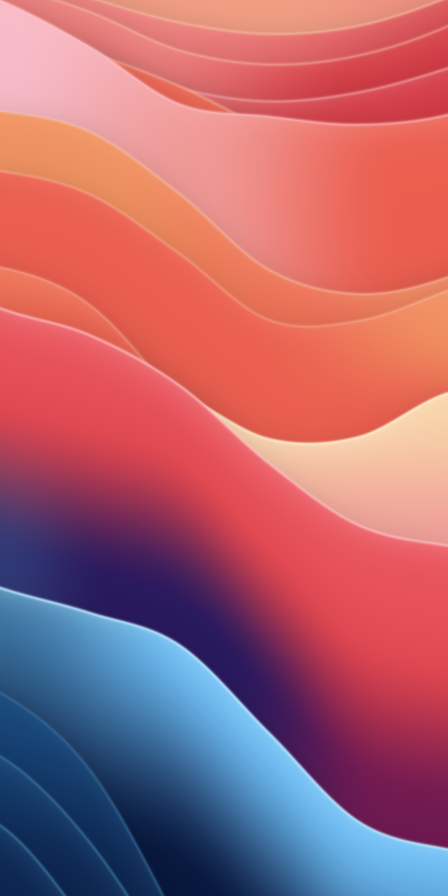
Write a WebGL 1 fragment shader that draws this background.

```glsl
precision highp float;
uniform vec2 u_resolution;

// Finish of every edge, in canvas heights
const float RIM_WIDTH = 0.0016;
const float GLOW_WIDTH = 0.016;
const float SHADOW_WIDTH = 0.014;
const float SHADOW = 0.07;

// Wave profiles: depth below the top at x = -0.2 to 0.4, then 0.6 to 1.2... in steps of 0.2
const vec4 VEIL_A_L = vec4(-.078, -.039, -.003, .025), VEIL_A_R = vec4(.038, .029, -.003, -.052);
const vec4 VEIL_B_L = vec4(-.052, -.020, .013, .056), VEIL_B_R = vec4(.072, .062, .029, -.026);
const vec4 VEIL_C_L = vec4(0., .026, .059, .098), VEIL_C_R = vec4(.113, .103, .076, .039);
const vec4 FOLD_L = vec4(-.005, .026, .058, .096), FOLD_R = vec4(.146, .195, .25, .30);
const vec4 PINK_L = vec4(-.033, 0., .052, .116), PINK_R = vec4(.130, .139, .128, .091);
const vec4 AMBER_L = vec4(.120, .124, .147, .216), AMBER_R = vec4(.301, .328, .309, .260);
const vec4 CORAL_L = vec4(.186, .191, .217, .283), CORAL_R = vec4(.357, .358, .324, .286);
const vec4 HUMP_L = vec4(.297, .298, .340, .449), HUMP_R = vec4(.573, .70, .80, .90);
const vec4 CREAM_L = vec4(.391, .404, .417, .440), CREAM_R = vec4(.490, .488, .439, .430);
const vec4 ROSE_L = vec4(.299, .344, .374, .430), ROSE_R = vec4(.517, .586, .609, .618);
const vec4 BLUE_L = vec4(.618, .656, .684, .720), BLUE_R = vec4(.818, .917, .948, .957);
const vec4 NAVY_A_L = vec4(.742, .773, .859, 1.035), NAVY_A_R = vec4(1.25, 1.5, 1.7, 1.9);
const vec4 NAVY_B_L = vec4(.820, .844, .940, 1.094), NAVY_B_R = vec4(1.276, 1.5, 1.7, 1.9);
const vec4 NAVY_C_L = vec4(.898, .921, 1.038, 1.198), NAVY_C_R = vec4(1.4, 1.6, 1.8, 2.);

// Palette
const vec3 PEACH = vec3(.95, .62, .52);
const vec3 BLUSH = vec3(.97, .73, .78);
const vec3 SALMON = vec3(.94, .60, .59);
const vec3 PINK_RED = vec3(.93, .49, .49);
const vec3 CRIMSON = vec3(.83, .23, .27);
const vec3 CORAL = vec3(.92, .37, .31);
const vec3 AMBER = vec3(.94, .57, .38);
const vec3 CREAM = vec3(.97, .82, .66);
const vec3 ROSE = vec3(.91, .32, .35);
const vec3 PLUM = vec3(.44, .10, .32);
const vec3 INDIGO = vec3(.16, .10, .37);
const vec3 SKY = vec3(.42, .73, .95);
const vec3 STEEL = vec3(.24, .46, .64);
const vec3 NAVY = vec3(.09, .27, .47);
const vec3 MIDNIGHT = vec3(.03, .09, .24);
const vec3 WARM_RIM = vec3(1., .80, .68);
const vec3 PINK_RIM = vec3(1., .76, .77);
const vec3 COOL_RIM = vec3(.72, .91, 1.);

// Cubic interpolation weights for four knots at distances t
vec4 weights(vec4 t) {
  t = abs(t);
  vec4 inner = (1.5 * t - 2.5) * t * t + 1.;
  vec4 outer = ((2.5 - .5 * t) * t - 4.) * t + 2.;
  return mix(mix(inner, outer, step(1., t)), vec4(0.), step(2., t));
}

float profile(float x, vec4 left, vec4 right) {
  vec4 t = x * 5. + 1. - vec4(0., 1., 2., 3.);
  return dot(left, weights(t)) + dot(right, weights(t - 4.));
}

// Approximate distance to a wave, positive inside it
float wave(vec2 p, vec4 left, vec4 right) {
  const float STEP = .004;
  float y = profile(p.x, left, right);
  float slope = (profile(p.x + STEP, left, right) - y) / STEP;
  slope *= u_resolution.y / u_resolution.x;
  return (p.y - y) / sqrt(1. + slope * slope);
}

// Lays one wave over the colour: shadow outside, glow inside, bright rim
vec3 layer(vec3 base, float d, vec3 fill, vec3 rim, float shine) {
  float soft = .75 / u_resolution.y;
  base *= 1. - SHADOW * exp(min(d, 0.) / SHADOW_WIDTH);
  fill = mix(fill, rim, .4 * shine * exp(-max(d, 0.) / GLOW_WIDTH));
  vec3 col = mix(base, fill, smoothstep(-soft, soft, d));
  float line = d / (RIM_WIDTH + .3 * soft);
  return mix(col, rim, shine * exp(-line * line));
}

void main() {
  vec2 p = gl_FragCoord.xy / u_resolution;
  p.y = 1. - p.y;
  float x = p.x, y = p.y;

  // Thin veils along the top
  vec3 col = mix(PEACH, PINK_RED, .35 * smoothstep(.6, 1., x));
  float redden = smoothstep(.3, 1., x);
  col = layer(col, wave(p, VEIL_A_L, VEIL_A_R), mix(PINK_RED, CRIMSON, .7 * redden), WARM_RIM, .45);
  col = layer(col, wave(p, VEIL_B_L, VEIL_B_R), mix(PINK_RED, CRIMSON, smoothstep(.3, .8, x)), WARM_RIM, .4);
  col = layer(col, wave(p, VEIL_C_L, VEIL_C_R), mix(PINK_RED, CRIMSON, smoothstep(.2, .8, x)), PINK_RIM, .45);
  col = layer(col, wave(p, FOLD_L, FOLD_R), CORAL, WARM_RIM, .4);

  // Warm waves
  vec3 fill = mix(BLUSH, SALMON, smoothstep(0., .5, x + .6 * (y - .1)));
  fill = mix(fill, CORAL, smoothstep(.42, .9, x));
  col = layer(col, wave(p, PINK_L, PINK_R), fill, PINK_RIM, .55);
  fill = mix(AMBER, CORAL, .65 * smoothstep(.2, .65, x) * (1. - .6 * smoothstep(.7, 1., x)));
  col = layer(col, wave(p, AMBER_L, AMBER_R), fill, WARM_RIM, .4);
  fill = mix(CORAL, AMBER, smoothstep(.55, 1.05, x) * (1. - smoothstep(.36, .48, y)));
  col = layer(col, wave(p, CORAL_L, CORAL_R), fill, WARM_RIM, .3);
  fill = mix(mix(CORAL, AMBER, .4), CORAL, smoothstep(.30, .39, y));
  col = layer(col, wave(p, HUMP_L, HUMP_R), fill, WARM_RIM, .3);
  fill = mix(CREAM, SALMON, .85 * smoothstep(.45, .61, y));
  col = layer(col, wave(p, CREAM_L, CREAM_R), fill, vec3(1., .93, .80), .8);

  // Rose wave sinking into indigo above the blue one
  float gap = profile(x, BLUE_L, BLUE_R) - y;
  vec3 deep = mix(INDIGO, PLUM, smoothstep(.5, .85, x));
  deep = mix(deep, STEEL, .35 * (1. - smoothstep(0., .25, x)));
  fill = mix(ROSE, CRIMSON, .7 * smoothstep(.30, .12, gap));
  fill = mix(fill, deep, 1. - smoothstep(.035, .215, gap));
  col = layer(col, wave(p, ROSE_L, ROSE_R), fill, PINK_RIM, .65);

  // Blue wave and the navy folds in the corner
  fill = mix(STEEL, SKY, smoothstep(0., .45, x));
  fill = mix(fill, MIDNIGHT, smoothstep(0., .26, -gap));
  col = layer(col, wave(p, BLUE_L, BLUE_R), fill, COOL_RIM, .8);
  fill = mix(NAVY, MIDNIGHT, .7 * smoothstep(.78, 1., y));
  col = layer(col, wave(p, NAVY_A_L, NAVY_A_R), fill, STEEL, .5);
  col = layer(col, wave(p, NAVY_B_L, NAVY_B_R), fill, STEEL, .6);
  col = layer(col, wave(p, NAVY_C_L, NAVY_C_R), fill, STEEL, .65);

  gl_FragColor = vec4(col, 1.);
}
```
